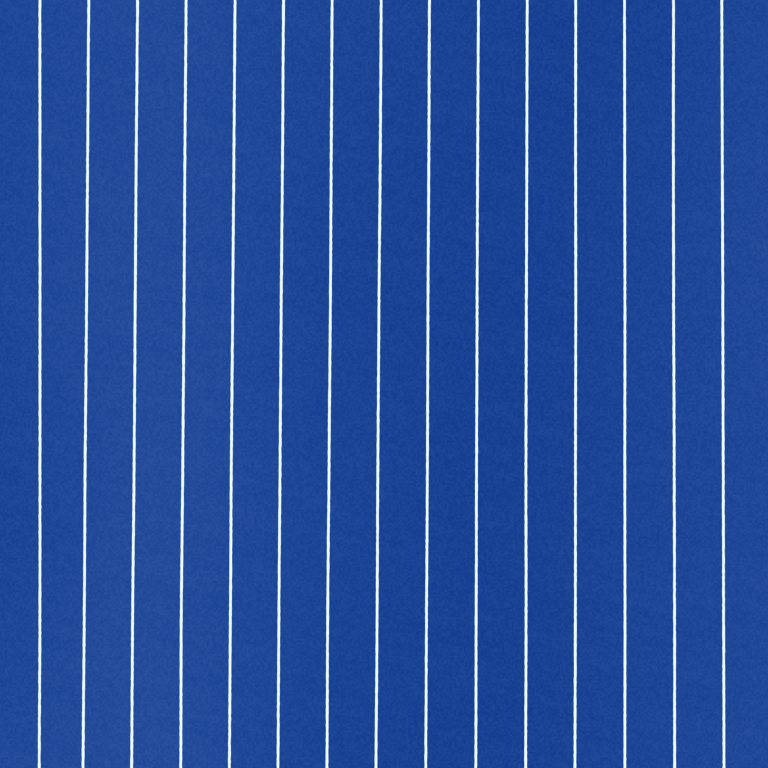
Reproduce this texture procedurally as a Shadertoy shader.

```glsl
// Blue woven cloth with fifteen thin white vertical pinstripes that lean a little.
// Each stripe is a distance to a slanted line; the cloth shade sums broad soft
// folds, cloudy noise, faint slanted ripples and fine thread grain.

#define STRIPES 15.0
#define FIRST_X 0.0521
#define PITCH 0.06343
#define HALF_WIDTH 0.0019
#define EDGE_SOFTNESS 0.0011
#define THREADS 400.0
#define GRAIN 0.55
#define DARK_BLUE vec3(0.075, 0.240, 0.563)
#define LIGHT_BLUE vec3(0.160, 0.312, 0.620)
#define STRIPE_WHITE vec3(0.92, 0.985, 1.0)

float hash(vec2 p) {
    vec3 q = fract(vec3(p.xyx) * 0.1031);
    q += dot(q, q.yzx + 33.33);
    return fract((q.x + q.y) * q.z);
}

float valueNoise(vec2 p) {
    vec2 cell = floor(p), f = fract(p);
    f = f * f * (3.0 - 2.0 * f);
    float low = mix(hash(cell), hash(cell + vec2(1, 0)), f.x);
    float high = mix(hash(cell + vec2(0, 1)), hash(cell + vec2(1, 1)), f.x);
    return mix(low, high, f.y);
}

// Sideways drift of a stripe from the top edge to the bottom edge
float lean(float x) {
    return mix(-0.0075, 0.0025, smoothstep(0.35, 1.0, x)) * smoothstep(0.04, 0.11, x);
}

// Coverage of the nearest pinstripe, with a slightly fuzzy outline
float stripeMask(vec2 uv, float pixel) {
    float index = clamp(round((uv.x - FIRST_X) / PITCH), 0.0, STRIPES - 1.0);
    float top = FIRST_X + index * PITCH;
    float center = top + lean(top) * (1.0 - uv.y);
    center += 0.0008 * (valueNoise(vec2(index * 7.3, uv.y * 5.0)) - 0.5);
    float fuzz = 0.0005 * (valueNoise(uv * vec2(300.0, 250.0)) - 0.5);
    float soft = max(EDGE_SOFTNESS, 0.5 * pixel);
    return 1.0 - smoothstep(-soft, soft, abs(uv.x - center) - HALF_WIDTH + fuzz);
}

// Cloth brightness, from 0 (dark blue) to 1 (light blue)
float clothShade(vec2 uv) {
    float fold = 0.24 * cos(6.2832 * (uv.x - 0.2 - 0.06 * (uv.y - 0.5)) / 0.96);
    float cloud = 0.28 * (valueNoise(uv * vec2(5.0, 3.0) + 4.0) - 0.5);
    vec2 slanted = vec2(uv.x, uv.y + 0.25 * uv.x);
    float ripple = 0.14 * (valueNoise(slanted * vec2(14.0, 90.0)) - 0.5);
    float grain = GRAIN * (valueNoise(uv * THREADS) - 0.5);
    return clamp(0.48 + fold + cloud + ripple + grain, 0.0, 1.0);
}

void mainImage(out vec4 fragColor, in vec2 fragCoord) {
    vec2 uv = fragCoord / iResolution.xy;
    vec3 cloth = mix(DARK_BLUE, LIGHT_BLUE, clothShade(uv));
    vec3 color = mix(cloth, STRIPE_WHITE, stripeMask(uv, 1.0 / iResolution.x));
    fragColor = vec4(color, 1.0);
}
```
